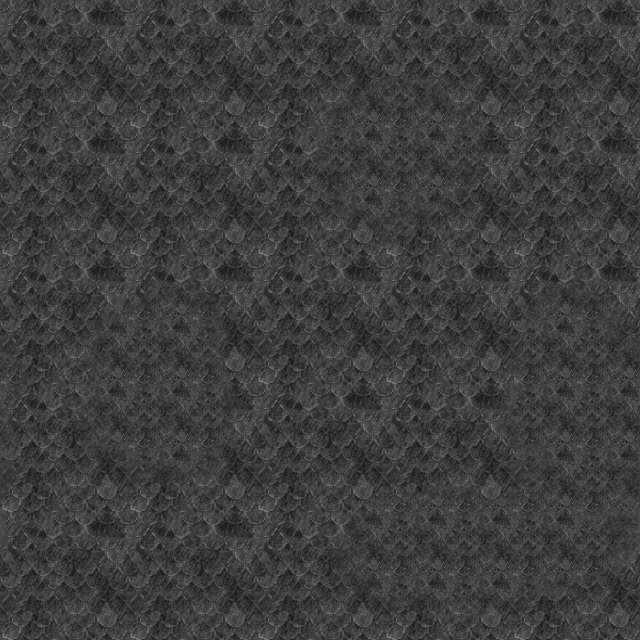
Give the GLSL for this pattern, as a Shadertoy shader.

```glsl
const float TILES = 5.0;                // coarse tiles across the canvas
const vec2 SCALES = vec2(6.0, 10.0);    // columns and rows in one tile

float hash(vec2 p) {
    vec3 h = fract(p.xyx * 0.1031);
    h += dot(h, h.yzx + 33.33);
    return fract((h.x + h.y) * h.z);
}

// Value noise wrapping after a whole number of cells
float wrapNoise(vec2 p, vec2 period) {
    vec2 i = floor(p), f = fract(p);
    f = f * f * (3.0 - 2.0 * f);
    vec2 a = mod(i, period), b = mod(i + 1.0, period);
    return mix(mix(hash(a), hash(vec2(b.x, a.y)), f.x),
               mix(hash(vec2(a.x, b.y)), hash(b), f.x), f.y);
}

float wrapFbm(vec2 p, float cells) {
    float sum = 0.0, gain = 0.42;
    for (int i = 0; i < 4; i++) {
        sum += gain * wrapNoise(p * cells + 0.37 * cells, vec2(cells));
        cells *= 2.0;
        gain *= 0.7;
    }
    return sum / 1.064;
}

// Column and row in xy, offset from the column centre in z
vec3 scaleCell(vec2 q, float row) {
    float x = q.x + 0.5 * mod(row + 1.0, 2.0);
    return vec3(mod(vec2(floor(x), row), SCALES), fract(x) - 0.5);
}

// Brightness of one slate: own shade plus slanted scratches
float slateTone(vec2 p, vec2 cell) {
    float shade = hash(cell + 17.0);
    vec2 slant = vec2(2.0 * p.x - p.y, p.x + 2.0 * p.y);
    vec2 stretch = vec2(32.0, 8.0);
    float scratch = wrapNoise(slant * stretch + shade * 9.0, stretch);
    float pale = 1.0 - step(0.5, distance(cell, vec2(5.0, 2.0)));
    return 0.06 * (shade - 0.5) + 0.13 * (scratch - 0.5) + 0.11 * pale;
}

// Overlapping round-ended slates; p has period one
vec3 slateRoof(vec2 p, float pixel) {
    vec2 q = p * SCALES;
    float row = floor(q.y);
    vec3 under = scaleCell(q, row);
    vec3 over = scaleCell(q, row + 1.0);
    float wobble = 0.08 * (wrapNoise(p * 36.0, vec2(36.0)) - 0.5);
    float edge = length(vec2(over.z, 0.5 * (q.y - row - 1.0))) - 0.5 + wobble;
    float aa = pixel * SCALES.x;

    float cover = clamp(0.5 - edge / aa, 0.0, 1.0);
    float shadow = 0.075 * exp(-max(edge, 0.0) * 10.0);
    float tone = mix(slateTone(p, under.xy) - shadow, slateTone(p, over.xy), cover);

    // Clouded weathering and grain
    float cloud = wrapFbm(p, 5.0);
    tone += 0.212 + 0.20 * (cloud - 0.5);
    tone += 0.13 * (wrapNoise(p * 90.0, vec2(90.0)) - 0.5);

    // Thin chipped rim
    float rim = clamp((0.027 - abs(edge + 0.02)) / aa + 0.5, 0.0, 1.0);
    float chips = smoothstep(0.15, 0.8, wrapNoise(p * 42.0 + 0.4, vec2(42.0)));
    rim *= (0.2 + 0.8 * chips) * (0.5 + cloud);
    vec3 stone = max(tone, 0.11) * vec3(0.99, 1.015, 0.98);
    return stone + 0.15 * rim * vec3(0.95, 1.03, 1.0);
}

// Soft ragged areas laid with half-size slates
float finePatches(vec2 uv) {
    vec4 patches[4] = vec4[4](               // centre, radii
        vec4(0.61, 0.77, 0.14, 0.12), vec4(0.24, 0.39, 0.12, 0.15),
        vec4(0.91, 0.37, 0.13, 0.18), vec4(0.74, 0.14, 0.24, 0.09));
    float nearest = 9.0;
    for (int i = 0; i < 4; i++) {
        vec2 d = fract(uv - patches[i].xy + 0.5) - 0.5;
        nearest = min(nearest, length(d / patches[i].zw));
    }
    nearest += 0.9 * (wrapFbm(uv, 9.0) - 0.5);
    return 1.0 - smoothstep(0.8, 1.1, nearest);
}

void mainImage(out vec4 fragColor, in vec2 fragCoord) {
    vec2 uv = fragCoord / iResolution.xy;
    float pixel = TILES / iResolution.y;
    vec3 coarse = slateRoof(uv * TILES, pixel);
    vec3 fine = slateRoof(uv * TILES * 2.0, pixel * 2.0);
    fragColor = vec4(mix(coarse, fine, finePatches(uv)), 1.0);
}
```
